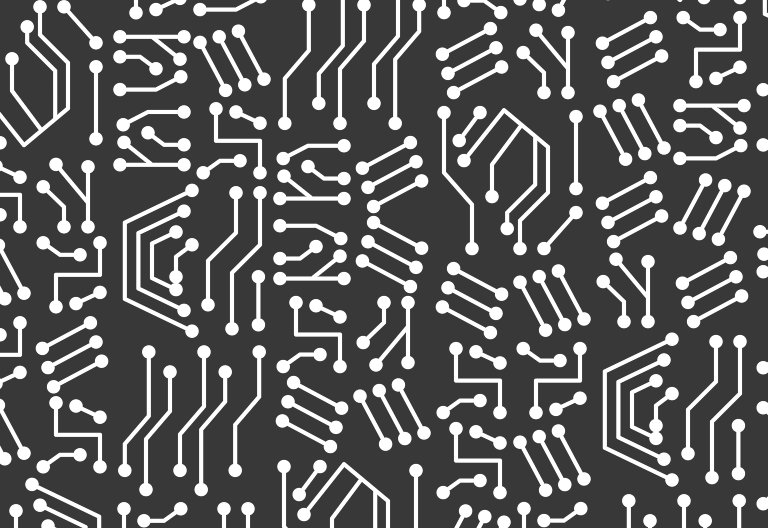
Give the GLSL for this pattern, as a WebGL 1 fragment shader.

```glsl
precision highp float;
uniform vec2 u_resolution;

const vec3 BOARD = vec3(0.22);
const vec3 COPPER = vec3(1.0);
const float VIEW_HEIGHT = 6.6;   // small cells per canvas height
const float WIRE_RADIUS = 0.026;
const float PAD_RADIUS = 0.084;

float hash(vec2 c, float seed) {
  return fract(sin(dot(c, vec2(41.3, 289.1)) + seed * 17.7) * 4375.85);
}

vec2 randomFlip(vec2 c) {
  return vec2(hash(c, 1.0) < 0.5 ? -1.0 : 1.0, hash(c, 2.0) < 0.5 ? -1.0 : 1.0);
}

float segment(vec2 p, vec2 a, vec2 b) {
  vec2 ab = b - a;
  float t = clamp(dot(p - a, ab) / max(dot(ab, ab), 1e-5), 0.0, 1.0);
  return length(p - a - ab * t) - WIRE_RADIUS;
}

float pad(vec2 p, vec2 c) { return length(p - c) - PAD_RADIUS; }

// Bent wire with a pad at its far end only
float branch(vec2 p, vec2 a, vec2 b, vec2 c, vec2 d) {
  float wire = min(segment(p, a, b), min(segment(p, b, c), segment(p, c, d)));
  return min(wire, pad(p, d));
}

// Bent wire with pads at both ends
float trace(vec2 p, vec2 a, vec2 b, vec2 c, vec2 d) {
  return min(branch(p, a, b, c, d), pad(p, a));
}

float bar(vec2 p, vec2 a, vec2 b) {
  return min(segment(p, a, b), min(pad(p, a), pad(p, b)));
}

// Large motifs fill -1..1
float brackets(vec2 p) {
  float d = trace(p, vec2(0.0, 0.2), vec2(0.2, 0.05), vec2(0.2, 0.05), vec2(0.2, -0.2));
  vec2 m = vec2(p.x, abs(p.y));
  for (int i = 0; i < 3; i++) {
    float k = float(i);
    vec2 end = vec2(0.2 - 0.1 * k, 0.36 + 0.26 * k);
    float side = 0.5 + 0.17 * k;
    vec2 corner = vec2(side, end.y - 0.48 * (side - end.x));
    d = min(d, branch(m, vec2(side, 0.0), corner, corner, end));
  }
  d = min(d, trace(p, vec2(-0.85, 0.85), vec2(-0.85, 0.2), vec2(-0.5, -0.15), vec2(-0.5, -0.85)));
  d = min(d, trace(p, vec2(-0.55, 0.85), vec2(-0.55, 0.35), vec2(-0.2, 0.0), vec2(-0.2, -0.55)));
  return min(d, bar(p, vec2(-0.83, -0.2), vec2(-0.83, -0.8)));
}

float arrow(vec2 p) {
  vec2 apex = vec2(0.1, 0.88), shoulder = vec2(-0.45, 0.42);
  float d = branch(p, shoulder, apex, apex, vec2(0.6, 0.25));
  d = min(d, branch(p, shoulder, vec2(-0.45, -0.15), vec2(-0.1, -0.5), vec2(-0.1, -0.85)));
  d = min(d, branch(p, mix(shoulder, apex, 0.29), vec2(-0.29, -0.05), vec2(0.06, -0.4), vec2(0.06, -0.6)));
  d = min(d, branch(p, mix(shoulder, apex, 0.6), vec2(0.25, 0.2), vec2(0.25, 0.0), vec2(0.25, -0.2)));
  d = min(d, trace(p, vec2(0.85, 0.85), vec2(0.85, 0.1), vec2(0.5, -0.3), vec2(0.5, -0.85)));
  d = min(d, bar(p, vec2(0.4, 0.85), vec2(0.66, 0.5)));
  d = min(d, bar(p, vec2(-0.8, 0.8), vec2(-0.8, -0.1)));
  return min(d, bar(p, vec2(-0.8, -0.4), vec2(-0.4, -0.85)));
}

float jogs(vec2 p) {
  float d = 1.0;
  for (int i = 0; i < 5; i++) {
    float k = float(i), odd = mod(k, 2.0);
    float x = -0.84 + 0.345 * k + 0.08 * odd, y = 0.3 - 0.06 * k;
    d = min(d, trace(p, vec2(x, 0.86 - 0.25 * odd), vec2(x, y),
                     vec2(x + 0.3, y - 0.35), vec2(x + 0.3, -0.62 - 0.24 * odd)));
  }
  return d;
}

// Small motifs fill -0.5..0.5
float slantedBars(vec2 p) {
  vec2 reach = vec2(0.16, -0.3);
  float d = 1.0;
  for (int i = -1; i <= 1; i++) {
    vec2 c = float(i) * vec2(0.24, 0.07);
    d = min(d, bar(p, c - reach, c + reach));
  }
  return d;
}

float smallMotif(vec2 p, float pick, float turn) {
  if (pick < 0.36) return slantedBars(turn < 0.5 ? p : p.yx);
  if (pick < 0.58) {  // fork
    vec2 joint = vec2(-0.2, -0.1), tip = vec2(0.2, 0.38);
    float d = min(bar(p, vec2(-0.2, 0.35), vec2(-0.2, -0.4)), branch(p, joint, joint, tip, tip));
    return min(d, trace(p, vec2(0.36, 0.1), vec2(0.1, -0.15), vec2(0.1, -0.2), vec2(0.1, -0.4)));
  }
  if (pick < 0.78) {  // step
    float d = trace(p, vec2(-0.35, -0.4), vec2(-0.35, 0.0), vec2(0.2, 0.0), vec2(0.2, 0.4));
    d = min(d, trace(p, vec2(-0.1, -0.25), vec2(0.15, -0.25), vec2(0.15, -0.25), vec2(0.36, -0.4)));
    return min(d, bar(p, vec2(-0.35, 0.22), vec2(-0.05, 0.36)));
  }
  // rails
  vec2 joint = vec2(0.0, 0.3), tip = vec2(0.35, 0.02);
  float d = min(bar(p, vec2(-0.4, 0.3), vec2(0.4, 0.3)), branch(p, joint, joint, tip, tip));
  d = min(d, trace(p, vec2(-0.4, 0.05), vec2(-0.15, 0.05), vec2(-0.15, 0.05), vec2(0.05, -0.1)));
  return min(d, trace(p, vec2(-0.4, -0.36), vec2(0.05, -0.36), vec2(0.05, -0.36), vec2(0.36, -0.2)));
}

// Staggered columns of large cells, most of them split in four
float circuit(vec2 p) {
  float column = floor(p.x * 0.5);
  p.y += 2.0 * hash(vec2(column, 3.0), 4.0);
  vec2 cell = vec2(column, floor(p.y * 0.5));
  vec2 q = (p - 2.0 * cell - 1.0) * randomFlip(cell);
  float kind = mod(cell.x + 3.0 * cell.y, 7.0);
  if (kind < 0.5) return brackets(q);
  if (abs(kind - 2.0) < 0.5) return arrow(q);
  if (abs(kind - 4.0) < 0.5) return jogs(hash(cell, 5.0) < 0.7 ? q : q.yx);
  vec2 part = floor(p);
  return smallMotif((p - part - 0.5) * randomFlip(part), hash(part, 6.0), hash(part, 7.0));
}

void main() {
  float pixel = VIEW_HEIGHT / u_resolution.y;
  float d = circuit(gl_FragCoord.xy * pixel + vec2(0.6, 0.0));
  float ink = 1.0 - smoothstep(-0.6 * pixel, 0.6 * pixel, d);
  gl_FragColor = vec4(mix(BOARD, COPPER, ink), 1.0);
}
```
